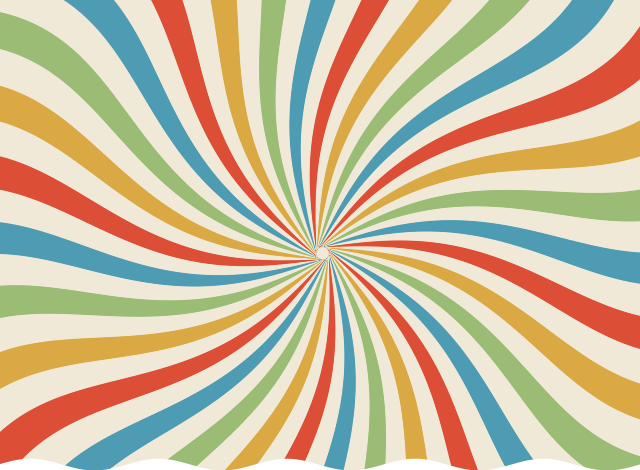
A Shadertoy shader for this background:

```glsl
const float TAU = 6.2831853;
const float RAYS = 32.0;
const float HUB = 0.0128;

// Four ray colours, repeated counterclockwise
vec3 rayColor(float id) {
    vec3 red   = vec3(0.863, 0.306, 0.212);
    vec3 blue  = vec3(0.306, 0.612, 0.702);
    vec3 green = vec3(0.608, 0.737, 0.455);
    vec3 gold  = vec3(0.855, 0.663, 0.263);
    float k = mod(id, 4.0);
    return k < 0.5 ? red : k < 1.5 ? blue : k < 2.5 ? green : gold;
}

// Angle of the first ray: tangent to the hub, then an S-shaped sway
float rayAngle(float r) {
    return 3.054 + 0.1745 * cos(4.54 * r) + asin(min(1.0, HUB / r));
}

void mainImage(out vec4 fragColor, in vec2 fragCoord) {
    vec2 uv = fragCoord / iResolution.xy;
    float aspect = iResolution.x / iResolution.y;
    float px = 1.0 / iResolution.y;

    // Polar frame around the hub
    vec2 p = (uv - vec2(0.504, 0.461)) * vec2(aspect, 1.0);
    float r = max(length(p), 1e-4);

    // Swirling rays, as wide as the gaps between them
    float turn = (atan(p.y, p.x) - rayAngle(r)) * RAYS / TAU;
    float id = floor(turn + 0.5);
    float inside = (0.25 - abs(turn - id)) * r * TAU / RAYS;
    float ray = smoothstep(-0.6 * px, 0.6 * px, inside);
    ray *= smoothstep(-0.7 * px, 0.7 * px, r - HUB);

    vec3 color = mix(vec3(0.941, 0.914, 0.847), rayColor(id), ray);

    // White scalloped edge along the bottom
    float wave = 0.0115 + 0.0125 * cos(TAU * (uv.x - 0.448) * 4.99);
    color = mix(color, vec3(1.0), smoothstep(-0.7 * px, 0.7 * px, wave - uv.y));

    fragColor = vec4(color, 1.0);
}
```
